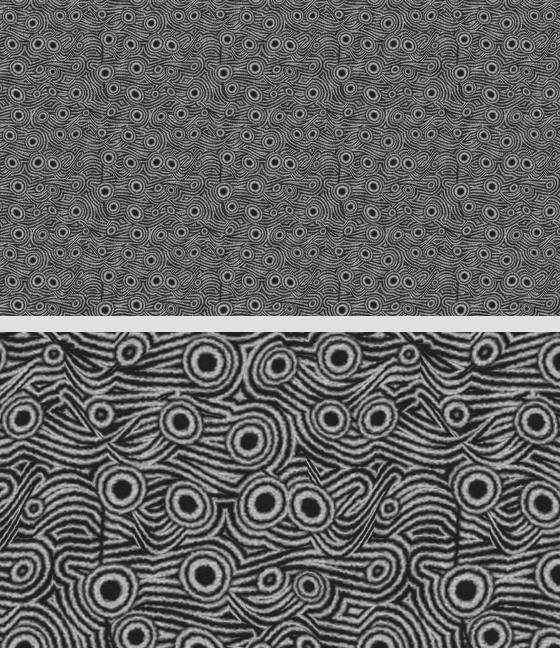
Top, the full canvas; bottom, a detail of the centre.
Write a Shadertoy shader that draws this pattern.

```glsl
// Block-printed waves: ringed eyes trail curved, tapering locks of parallel lines.
// Each square tile scatters eyes on a wrapped, jittered grid; the contours of the
// nearest lock give the flowing lines, and nearest eyes are laid over them.

#define TILES_DOWN 2.667
#define GRID 5.0
#define LINE_STEP 0.026
#define LINE_HALF 0.215
#define EYE_MIN 0.026
#define EYE_MAX 0.074
#define ROUGHNESS 0.005
#define GRAIN_SCALE 520.0
#define PRINT_BLEED 0.0035
#define INK vec3(0.125)
#define CHALK vec3(0.69)
#define TAU 6.2831853

float hash(vec2 p) {
    return fract(sin(dot(p, vec2(127.1, 311.7))) * 43758.5453);
}

float noise(vec2 p) {
    vec2 i = floor(p), f = fract(p);
    f = f * f * (3.0 - 2.0 * f);
    return mix(mix(hash(i), hash(i + vec2(1, 0)), f.x),
               mix(hash(i + vec2(0, 1)), hash(i + vec2(1, 1)), f.x), f.y);
}

// Soft band of given half width around a distance of zero
float band(float dist, float halfWidth, float aa) {
    return 1.0 - smoothstep(halfWidth - aa, halfWidth + aa, abs(dist));
}

// Distance to a tapering lock that starts at an eye and bends sideways
float lockDistance(vec2 q, float radius, float len, float bend) {
    float t = clamp(q.x / len, 0.0, 1.0);
    float spine = bend * sin(t * 4.2);
    return length(vec2(q.x - t * len, q.y - spine)) - radius * (1.0 - t);
}

// Returns nearest lock distance, nearest eye edge distance and that eye's radius
vec3 nearestShapes(vec2 p) {
    vec2 home = floor(p * GRID);
    vec3 best = vec3(1.0, 1.0, EYE_MIN);
    for (int j = -2; j <= 2; j++) {
        for (int i = -3; i <= 3; i++) {
            vec2 cell = home + vec2(i, j);
            vec2 id = mod(cell, GRID);
            vec2 jitter = vec2(hash(id + 3.1), hash(id + 7.7)) - 0.5;
            vec2 q = p - (cell + 0.5 + 0.62 * jitter) / GRID;
            float radius = mix(EYE_MIN, EYE_MAX, hash(id + 13.3));
            float side = hash(id + 19.9) < 0.5 ? -1.0 : 1.0;
            float len = mix(0.20, 0.42, hash(id + 23.5));
            float bend = 0.18 * (hash(id + 31.1) - 0.5);
            best.x = min(best.x, lockDistance(q * vec2(side, 1.0), radius, len, bend));
            float edge = length(q) - radius;
            if (edge < best.y) best.yz = vec2(edge, radius);
        }
    }
    return best;
}

// Dark pupil with two pale rings; small eyes keep a single ring and a dot
float eyeRings(float r, float radius, float aa) {
    if (radius < 0.042) {
        return max(band(r - 0.76 * radius, 0.20 * radius, aa),
                   0.6 * band(r, 0.15 * radius, aa));
    }
    return max(band(r - 0.55 * radius, 0.13 * radius, aa),
               band(r - 0.93 * radius, 0.08 * radius, aa));
}

void mainImage(out vec4 fragColor, in vec2 fragCoord) {
    vec2 uv = fragCoord / iResolution.y;
    vec2 p = uv * TILES_DOWN;
    float aa = PRINT_BLEED + 0.85 * TILES_DOWN / iResolution.y;

    // Gentle hand-drawn wobble that still repeats with the tile
    p += 0.010 * sin(TAU * (p.yx * vec2(2.0, 3.0) + vec2(0.2, 0.6)));
    float rough = ROUGHNESS * (noise(uv * GRAIN_SCALE * 0.7) - 0.5);
    vec3 shape = nearestShapes(p);

    // Flowing lines, swelling and thinning along their length
    float swell = 0.07 * sin(TAU * (3.0 * p.x + 2.0 * p.y))
                       * sin(TAU * (4.0 * p.y - 2.0 * p.x));
    float phase = fract(shape.x / LINE_STEP) - 0.5;
    float lines = band(phase * LINE_STEP + rough, (LINE_HALF + swell) * LINE_STEP, aa);

    // Dark wandering seam running down part of each tile
    float seamX = fract(p.x - 0.88 + 0.025 * sin(TAU * p.y) + 0.5) - 0.5;
    float seamPart = smoothstep(-0.3, 0.2, sin(TAU * (p.y + 0.15)));
    lines *= 1.0 - seamPart * band(seamX + rough, 0.006, aa);

    // Eyes with a dark outline above the lines
    lines *= smoothstep(0.004 - aa, 0.010 + aa, shape.y);
    float rings = eyeRings(shape.y + shape.z + rough, shape.z, aa);
    float chalk = max(lines, rings);

    // Speckled print on woven ground
    float grain = noise(uv * GRAIN_SCALE) - 0.5;
    vec3 color = mix(INK, CHALK * (1.0 + 0.22 * grain), chalk);
    color += 0.035 * grain;
    fragColor = vec4(clamp(color, 0.0, 1.0), 1.0);
}
```
